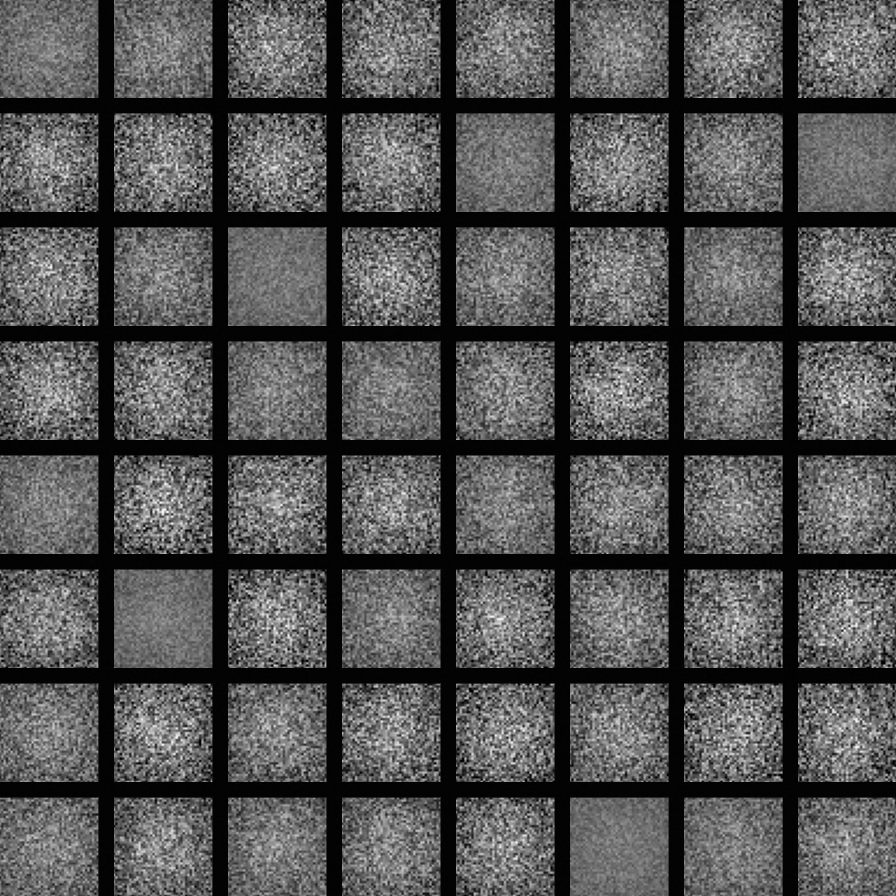
Give the GLSL for this pattern, as a three.js fragment shader.

```glsl
varying vec2 vUv;

const float TILES = 8.0;            // repeats across and down
const float TILE = 6.0;             // tile width, in gap widths
const float PITCH = TILE + 1.0;
const float SPAN = TILES * PITCH - 1.0;
const float GRAINS_PER_GAP = 7.0;
const float EDGE_SOFTNESS = 0.08;   // in gap widths

const float BASE_GREY = 0.425;
const float GAP_GREY = 0.008;
const float GAP_GRAIN = 0.012;
const float GRAIN_STRENGTH = 0.38;
const float GLOW_STRENGTH = 0.24;
const float GLOW_FALLOFF = 1.2;
const float GLOW_MEAN = 0.49;
const float MIN_CONTRAST = 0.3;
const float MAX_CONTRAST = 1.3;

float hash(vec2 p) {
  vec3 q = fract(vec3(p.xyx) * 0.1031);
  q += dot(q, q.yzx + 33.33);
  return fract((q.x + q.y) * q.z);
}

// Triangular distribution from -1 to 1
float speckle(vec2 cell) {
  return hash(cell) + hash(cell + 517.3) - 1.0;
}

float grainNoise(vec2 p) {
  vec2 cell = floor(p);
  vec2 f = smoothstep(0.0, 1.0, fract(p));
  float bottom = mix(speckle(cell), speckle(cell + vec2(1.0, 0.0)), f.x);
  float top = mix(speckle(cell + vec2(0.0, 1.0)), speckle(cell + 1.0), f.x);
  return mix(bottom, top, f.y);
}

void main() {
  vec2 p = vUv * SPAN;
  vec2 tileId = floor(p / PITCH);
  vec2 fromCentre = mod(p, PITCH) - 0.5 * TILE;

  // Square tile with black gaps between neighbours only
  vec2 reach = abs(fromCentre);
  float outside = max(reach.x, reach.y) - 0.5 * TILE;
  float tileMask = 1.0 - smoothstep(0.0, EDGE_SOFTNESS, outside);

  // Each tile has its own contrast
  float contrast = mix(MIN_CONTRAST, MAX_CONTRAST, sqrt(hash(tileId + 71.7)));

  // Fine grain over a soft central glow
  float grain = grainNoise(p * GRAINS_PER_GAP);
  vec2 q = fromCentre / (0.5 * TILE);
  float glow = exp(-GLOW_FALLOFF * dot(q, q)) - GLOW_MEAN;
  float tileGrey = BASE_GREY + contrast * (GRAIN_STRENGTH * grain + GLOW_STRENGTH * glow);

  float gapGrey = GAP_GREY + GAP_GRAIN * abs(grain);
  float grey = mix(gapGrey, clamp(tileGrey, 0.0, 1.0), tileMask);
  gl_FragColor = vec4(vec3(grey), 1.0);
}
```
